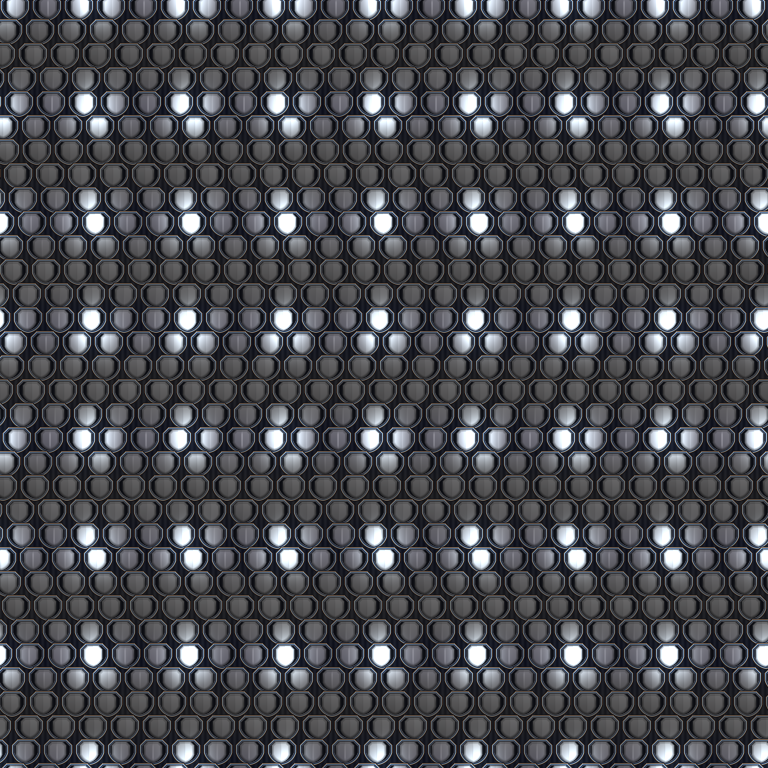
Give the GLSL for this pattern, as a three.js fragment shader.

```glsl
// Rows of steel shield-shaped scales in dark octagonal frames, with periodic glints.
varying vec2 vUv;

const vec2 GRID = vec2(24.0, 32.0);   // scales across, rows down
const float PITCH = 4.0 / 3.0;        // scale spacing, in row heights

float hash(vec2 p) {
  vec3 q = fract(p.xyx * vec3(0.1031, 0.1030, 0.0973));
  q += dot(q, q.yzx + 33.33);
  return fract((q.x + q.y) * q.z);
}

float fill(float d) {
  return smoothstep(0.028, -0.028, d);
}

float stroke(float d, float halfWidth) {
  return fill(abs(d) - halfWidth);
}

// Flat top with cut corners, straight sides and a slightly pointed round bottom.
float shieldDistance(vec2 p, vec2 size, float cut, float radius) {
  float x = abs(p.x);
  float box = max(x - size.x, abs(p.y) - size.y);
  float corner = (x + p.y - size.x - size.y + cut) * 0.707;
  float tip = sqrt(radius * radius - 0.01);
  float bowl = length(vec2(x + 0.1, min(p.y + size.y - tip, 0.0))) - radius;
  return max(max(box, corner), bowl);
}

// Strength of the repeating light across x and down y.
vec2 lightAt(vec2 uv) {
  return 0.5 + 0.5 * cos(6.28318 * (uv * vec2(8.0, 7.0) + vec2(0.025, 0.0)));
}

vec3 paintFrame(vec3 color, vec2 p, vec2 light) {
  float d = shieldDistance(p, vec2(0.61, 0.55), 0.25, 0.74);
  float sheen = light.y * (0.25 + 0.75 * light.x);
  color = mix(color, vec3(0.05, 0.055, 0.075), fill(d - 0.02));

  // Bevelled band between a bright outer edge and a dimmer inner one.
  vec3 band = mix(vec3(0.22, 0.22, 0.235), vec3(0.15, 0.165, 0.22), light.y);
  color = mix(color, band, stroke(d + 0.075, 0.05));
  vec3 edge = vec3(stroke(d + 0.034, 0.02), stroke(d + 0.04, 0.02), stroke(d + 0.046, 0.02));
  vec3 edgeColor = vec3(0.45, 0.44, 0.43) + vec3(0.24, 0.28, 0.33) * sheen;
  color = mix(color, edgeColor * (0.95 + 0.25 * p.y), edge);
  color = mix(color, edgeColor * 0.75, 0.45 * stroke(d + 0.115, 0.008));
  return mix(color, vec3(0.03, 0.035, 0.055), 0.85 * stroke(d + 0.165, 0.02));
}

vec3 paintShield(vec3 color, vec2 p, vec2 light, float tone) {
  float d = shieldDistance(p, vec2(0.39, 0.44), 0.16, 0.52);
  float facet = smoothstep(-0.03, 0.03, p.x);
  float glint = pow(light.x * light.y, 2.2);

  // Steel with two facets, the glint and a shaded rim.
  vec3 steel = vec3(0.325, 0.322, 0.326) + 0.10 * p.y + 0.03 * facet + tone;
  steel += vec3(0.06, 0.06, 0.095) * light.y * light.y;
  steel += vec3(0.86, 0.93, 0.95) * glint * (0.94 + 0.12 * facet);
  steel *= mix(0.55, 1.0, smoothstep(0.0, -0.13, d));
  steel += 0.14 * stroke(d + 0.045, 0.006) * smoothstep(0.0, 0.3, p.y);

  // Centre ridge: bright away from the glint, dark within it.
  float ridge = stroke(p.x, 0.006) * smoothstep(0.40, 0.20, abs(p.y));
  float ridgeGain = 0.85 * light.y * light.y * (1.0 - light.x) - 0.06 - 0.25 * glint;
  steel += ridge * ridgeGain;
  return mix(color, clamp(steel, 0.0, 1.0), fill(d));
}

void main() {
  vec2 uv = vec2(vUv.x, 1.0 - vUv.y);
  vec2 grid = uv * GRID;
  vec2 light = lightAt(uv);

  // Dark backing with faint vertical ribs.
  vec3 color = mix(vec3(0.11, 0.112, 0.125), vec3(0.07, 0.08, 0.125), light.y);
  color += 0.025 * cos(grid.x * 6.28318 * 6.0);

  // Each row overlaps the one above; alternate rows drift in opposite directions.
  float nearestRow = floor(grid.y + 1.0 / 6.0);
  for (int i = -1; i <= 1; i++) {
    float row = nearestRow + float(i);
    float odd = mod(row, 2.0);
    float drift = row * 7.0 / 32.0;
    float shift = mix(0.5 - drift, drift, odd);
    float column = floor(grid.x - shift + 0.5);
    vec2 center = vec2(column + shift, row + 1.0 / 3.0);
    vec2 p = (grid - center) * vec2(PITCH, -1.0);

    vec2 id = mod(vec2(floor(center.x), row), GRID);
    float tone = 0.03 * (hash(id + 3.0) - 0.5);
    vec2 scaleLight = lightAt(mix(center / GRID, uv, vec2(1.0, 0.7)));
    color = paintFrame(color, p - vec2(0.09 * odd - 0.045, -0.01), light);
    color = paintShield(color, p, scaleLight, tone);
  }

  // Soft bloom around the glints.
  color += vec3(0.03, 0.045, 0.06) * pow(light.x * light.y, 3.0);
  gl_FragColor = vec4(clamp(color, 0.0, 1.0), 1.0);
}
```
